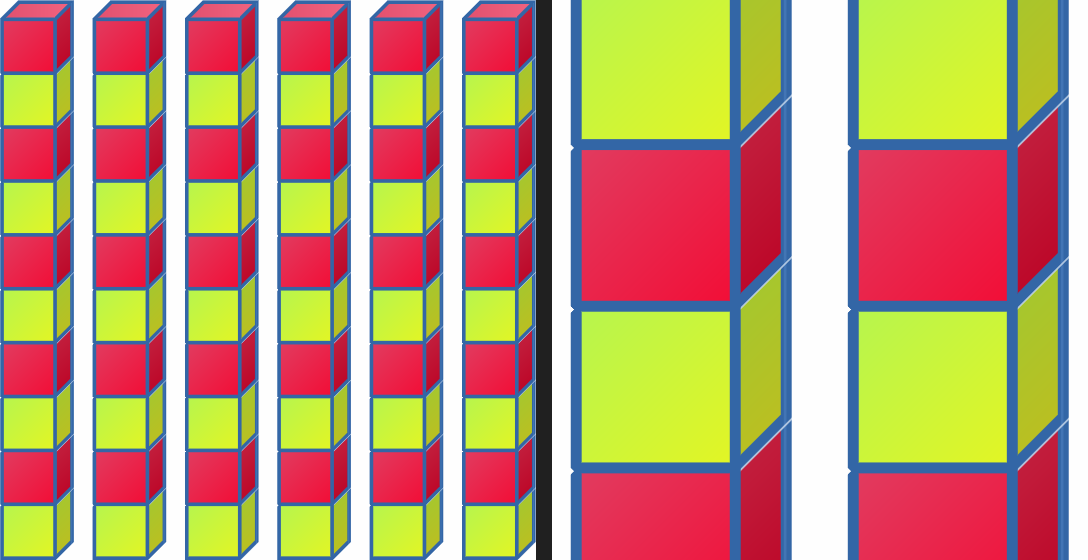
Left: the whole. Right: its middle third, enlarged.
A Shadertoy shader for this pattern:

```glsl
// Six towers of ten stacked cubes, alternating red and lime, with thick blue outlines on white.
// Each tower is one hexagonal hull; shearing its right side by the depth lets a single
// row coordinate divide both the front and the side faces into cubes.

const float ROW = 73.9;     // cube height, on a canvas 768 units tall
const float CORNER = 75.5;  // x of the front vertical edge
const float TOP = 26.5;     // y of the upper front edge

// Coverage of a shape from its signed distance
float cover(float d, float pixel) {
    return clamp(0.5 - d / pixel, 0.0, 1.0);
}

// Signed distance bound of the tower outline
float towerHull(vec2 p) {
    float box = max(max(0.3 - p.x, p.x - 101.3), max(0.5 - p.y, p.y - 768.0));
    float diagonal = p.x + p.y;
    float upperLeft = (TOP + 2.5 - diagonal) * 0.7071 - 2.5;
    float lowerRight = (diagonal - CORNER - TOP - 10.0 * ROW) * 0.7071 - 2.5;
    return max(box, max(upperLeft, lowerRight));
}

// Gradient colour of the front, side or top face
vec3 faceColor(vec2 p, float row, float local) {
    if (row < 0.0)
        return mix(vec3(0.88, 0.31, 0.43), vec3(0.95, 0.39, 0.50), p.x / 100.0);
    bool red = mod(row, 2.0) < 0.5;
    if (p.x > CORNER) {
        float t = local / ROW;
        return red ? mix(vec3(0.76, 0.12, 0.24), vec3(0.74, 0.03, 0.16), t)
                   : mix(vec3(0.65, 0.78, 0.18), vec3(0.73, 0.75, 0.13), t);
    }
    float t = clamp((p.x + local) / 150.0, 0.0, 1.0);
    return red ? mix(vec3(0.88, 0.24, 0.38), vec3(0.95, 0.05, 0.21), t)
               : mix(vec3(0.71, 0.96, 0.31), vec3(0.89, 0.96, 0.14), t);
}

void mainImage(out vec4 fragColor, in vec2 fragCoord) {
    float pixel = 768.0 / iResolution.y;
    vec2 p = fragCoord * pixel;
    p.y = 768.0 - p.y;
    p.x = mod(p.x, 126.65);

    // Row coordinate, sheared along the receding side
    float s = p.y + max(p.x - CORNER, 0.0) - TOP;
    float row = floor(s / ROW);
    float local = s - row * ROW;
    float slope = p.x > CORNER ? 0.7071 : 1.0;

    // Outlines: cube joints, front vertical edge and the hull rim
    float joint = (s < 0.0 ? -s : min(local, ROW - local)) * slope;
    float edge = length(vec2(p.x - CORNER, min(s, 0.0)));
    float hull = towerHull(p);
    float line = min(min(joint, edge) - 2.5, -5.0 - hull);
    vec3 blue = vec3(0.20, 0.40, 0.65);
    vec3 color = mix(faceColor(p, row, local), blue, cover(line, pixel));

    // Faint lighter streak inside the right rim
    color += 0.06 * cover(abs(p.x - 98.3) - 0.6, pixel) * step(0.0, s);

    // Hairline gap below each upper cube, and a tiny nick at the left rim
    if (row > 0.5 && row < 9.5) {
        float gap = abs(local - 3.4) * slope - 0.4;
        float side = cover(CORNER + 2.5 - p.x, pixel);
        color = mix(color, vec3(0.80, 0.86, 0.93), 0.8 * side * cover(gap, pixel));
        float nick = abs(local - 1.5) + p.x - 1.8;
        color = mix(color, vec3(0.99), cover(nick, pixel));
    }

    fragColor = vec4(mix(vec3(0.995), color, cover(hull, pixel)), 1.0);
}
```
